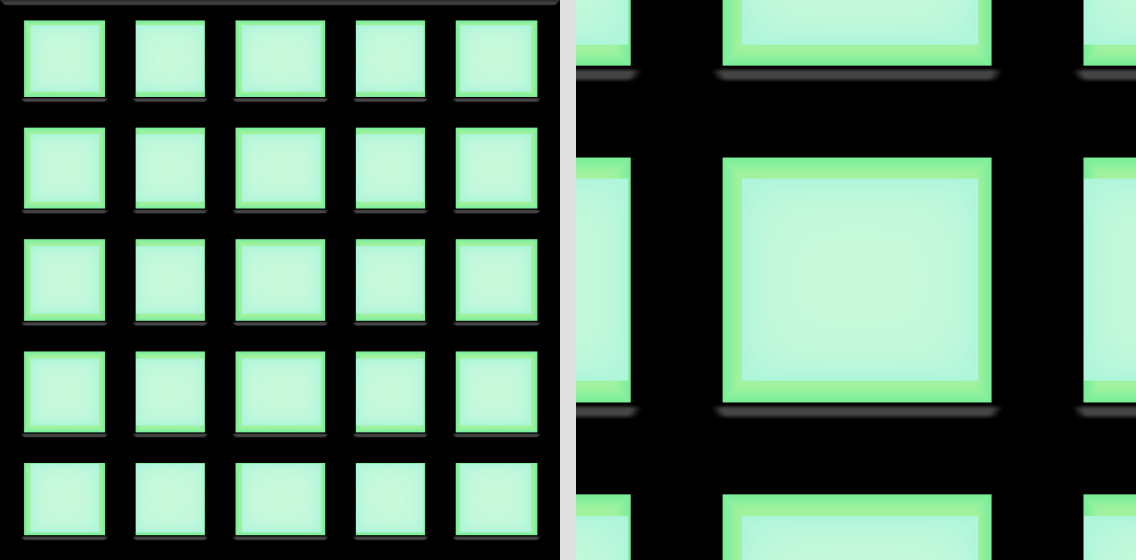
Left, the full canvas; right, a detail of the centre.
Reproduce this pattern procedurally as a Shadertoy shader.

```glsl
// Five by five grid of glowing mint windows with grey sills on a black wall.
#define GRID 5.0
#define UNITS 1000.0
#define PANE_CENTRE vec3(0.79, 0.98, 0.86)
#define PANE_EDGE vec3(0.68, 0.96, 0.86)
#define RIM_INNER vec3(0.63, 0.95, 0.62)
#define RIM_OUTER vec3(0.46, 0.93, 0.60)
#define GLOW_DEPTH 13.0
#define RIM_DEPTH 13.0
#define SILL_OVERHANG 7.0
#define SILL_GREY 0.27
#define LEDGE_HEIGHT 10.5
#define LEDGE_GREY 0.21

// Start and end of each column (left, right) and row (top, bottom)
const vec2 COLUMNS[5] = vec2[5](vec2(43.0, 187.5), vec2(242.2, 365.9),
    vec2(420.6, 580.7), vec2(635.4, 759.1), vec2(813.8, 959.6));
const vec2 ROWS[5] = vec2[5](vec2(36.5, 173.2), vec2(227.9, 372.4),
    vec2(427.1, 572.9), vec2(627.6, 772.1), vec2(826.8, 955.7));

// Rim thickness at the start and end of each column and row
const vec2 COLUMN_RIMS[5] = vec2[5](vec2(11.5, 10.5), vec2(0.0, 1.5),
    vec2(11.5, 8.0), vec2(0.0, 2.5), vec2(8.0, 11.5));
const vec2 ROW_RIMS[5] = vec2[5](vec2(8.5, 9.5), vec2(12.0, 12.5),
    vec2(12.5, 13.0), vec2(13.0, 12.5), vec2(1.5, 5.0));

// Distances inward from the start and end of a span
vec2 inset(float x, vec2 span) {
    return vec2(x - span.x, span.y - x);
}

float minSide(vec2 a, vec2 b) {
    return min(min(a.x, a.y), min(b.x, b.y));
}

float coverage(float d, float pixel) {
    return clamp(d / pixel + 0.5, 0.0, 1.0);
}

vec3 windowColour(vec2 insetX, vec2 insetY, vec2 rimX, vec2 rimY, float pixel) {
    // Rim: deeper green toward the outside
    float outer = minSide(insetX, insetY);
    vec3 rim = mix(RIM_OUTER, RIM_INNER, smoothstep(0.0, RIM_DEPTH, outer + 2.0));

    // Pane: cyan tint fading in from its border
    vec2 paneX = insetX - rimX;
    vec2 paneY = insetY - rimY;
    vec4 fade = exp(-max(vec4(paneX, paneY), 0.0) / GLOW_DEPTH);
    float tint = 1.0 - (1.0 - fade.x) * (1.0 - fade.y) * (1.0 - fade.z) * (1.0 - fade.w);
    vec3 pane = mix(PANE_CENTRE, PANE_EDGE, tint);

    return mix(rim, pane, coverage(minSide(paneX, paneY), pixel));
}

// Soft bar under a window, narrowing toward its lower edge
float sill(vec2 insetX, float below) {
    float band = smoothstep(0.5, 4.5, below) * (1.0 - smoothstep(6.5, 10.5, below));
    float taper = 0.6 * max(below - 4.0, 0.0);
    float ends = min(insetX.x, insetX.y) + SILL_OVERHANG - taper;
    return SILL_GREY * band * smoothstep(-1.0, 8.0, ends);
}

// Bevelled strip along the top of the wall
float ledge(vec2 p, float pixel) {
    float side = min(p.x, UNITS - p.x) - p.y;
    float shade = LEDGE_GREY * mix(0.8, 1.15, smoothstep(0.0, 5.0, p.y));
    float bottom = 1.0 - smoothstep(LEDGE_HEIGHT - 3.0, LEDGE_HEIGHT, p.y);
    return shade * bottom * coverage(side, pixel);
}

void mainImage(out vec4 fragColor, in vec2 fragCoord) {
    vec2 uv = fragCoord / iResolution.xy;
    vec2 p = vec2(uv.x, 1.0 - uv.y) * UNITS;
    float pixel = UNITS / iResolution.y;

    // Each window and its sill fit inside one grid cell
    ivec2 cell = ivec2(clamp(floor(p * GRID / UNITS), 0.0, GRID - 1.0));
    vec2 insetX = inset(p.x, COLUMNS[cell.x]);
    vec2 insetY = inset(p.y, ROWS[cell.y]);

    vec3 colour = vec3(max(ledge(p, pixel), sill(insetX, -insetY.y)));
    vec3 lit = windowColour(insetX, insetY, COLUMN_RIMS[cell.x], ROW_RIMS[cell.y], pixel);
    float mask = coverage(min(insetX.x, insetX.y), pixel)
               * coverage(min(insetY.x, insetY.y), pixel);
    fragColor = vec4(mix(colour, lit, mask), 1.0);
}
```
